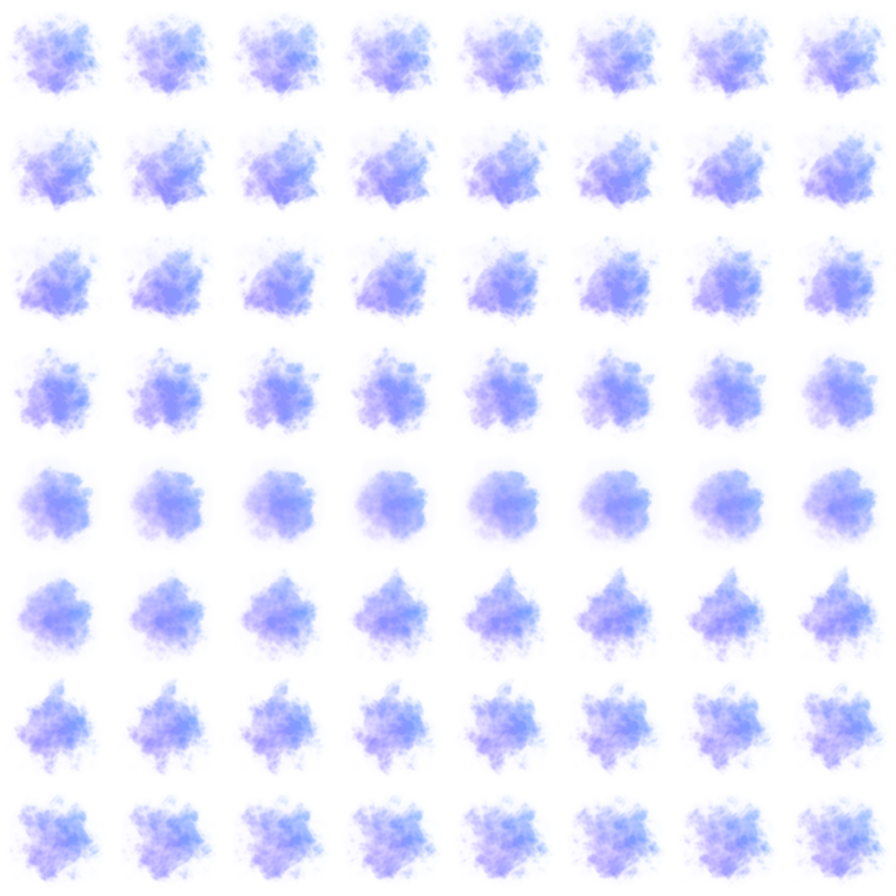
Give the GLSL for this pattern, as a three.js fragment shader.

```glsl
varying vec2 vUv;

const float TAU = 6.2831853;
const float GRID = 8.0;             // puffs across and down
const float INNER_RADIUS = 0.24;    // fully covered, in cell widths
const float OUTER_RADIUS = 0.42;    // fully faded, in cell widths
const float BILLOW_SCALE = 5.0;     // largest billows per cell
const float CHURN = 1.0;            // billow orbits over the whole sequence
const float SOFTNESS = 8.0;         // higher gives crisper billows
const float MOTTLE = 0.85;          // shading contrast inside a puff
const float RAGGED = 0.20;          // displacement of the outline
const float HALO = 0.08;            // strength of the faint outer haze
const vec3 PAPER = vec3(1.0);
const vec3 VIOLET = vec3(0.63, 0.53, 1.0);
const vec3 AZURE = vec3(0.47, 0.64, 1.0);

vec2 hash2(vec2 p) {
  return fract(sin(vec2(dot(p, vec2(127.1, 311.7)), dot(p, vec2(269.5, 183.3)))) * 43758.5);
}

// Bell-shaped weight of one phase of the looping sequence
float pulse(float life, float centre, float width) {
  float d = abs(fract(life - centre + 0.5) - 0.5) / width;
  return exp(-d * d);
}

float bell(vec2 offset, float radius) {
  return exp(-dot(offset, offset) / (radius * radius));
}

// Smooth cellular noise whose feature points orbit with life
float cellular(vec2 p, float life) {
  vec2 id = floor(p);
  vec2 f = p - id;
  float sum = 0.12;
  for (int y = -1; y <= 1; y++) {
    for (int x = -1; x <= 1; x++) {
      vec2 cell = vec2(float(x), float(y));
      vec2 orbit = sin(TAU * (hash2(id + cell) + CHURN * life));
      vec2 d = cell + 0.5 + 0.42 * orbit - f;
      sum += exp(-SOFTNESS * dot(d, d));
    }
  }
  return 3.0 * (0.10 + log(sum) / SOFTNESS);
}

// Layered billows, centred near zero
float billows(vec2 p, float life) {
  float total = 0.0;
  float weight = 0.55;
  vec2 q = p * BILLOW_SCALE + 17.0;
  for (int i = 0; i < 3; i++) {
    total += weight * cellular(q, life);
    q = mat2(1.7, 1.3, -1.3, 1.7) * q + 5.3;
    weight *= 0.58;
  }
  return total;
}

// Layered sines that curl the smoke
vec2 curl(vec2 p, float life) {
  float turn = TAU * life;
  p += 0.018 * sin(p.yx * 13.0 + vec2(2.0, -1.0) * turn + vec2(0.4, 2.1));
  p += 0.006 * sin(p.yx * 31.0 + vec2(-3.0, 2.0) * turn + vec2(1.7, 0.2));
  return p + 0.002 * sin(p.yx * 67.0 + vec2(3.0, 4.0) * turn);
}

void main() {
  // Frames run left to right, then downward, and wrap around
  vec2 id = mod(floor(vUv * GRID), GRID);
  vec2 cell = fract(vUv * GRID) - 0.5;
  float life = (id.x + GRID * (GRID - 1.0 - id.y)) / (GRID * GRID);

  // Phases of the changing shape
  float square = pulse(life, 0.14, 0.25);
  float bitten = pulse(life, 0.29, 0.10);
  float calm = pulse(life, 0.56, 0.10);
  float spired = pulse(life, 0.74, 0.08);

  vec2 p = mix(cell, curl(cell, life), 1.0 - 0.5 * calm);
  float billow = billows(p, life);

  // Outline: between a disc and a rounded square
  vec2 p2 = p * p;
  float r = mix(length(p), 1.08 * sqrt(sqrt(dot(p2, p2))), square);
  float bite = bitten * bell(p - vec2(-0.18, 0.07), 0.11);
  float spire = 0.12 - 0.22 * bell(vec2(p.x - 0.02, 0.0), 0.10);
  r += 0.09 * bite + spired * spire * smoothstep(0.0, 0.3, p.y);
  r -= RAGGED * (1.0 - 0.5 * calm) * billow;

  // Calm puffs get a crisp rim at the upper right
  float rim = calm * smoothstep(-0.1, 0.25, p.x + p.y);
  float cover = 1.0 - smoothstep(INNER_RADIUS + 0.02 * rim, OUTER_RADIUS - 0.08 * rim, r);
  float haze = HALO * (1.0 - smoothstep(0.27, 0.48, r));

  // Shading: dense core, low and to the right in early frames
  vec2 core = vec2(0.025, -0.02) + square * vec2(0.03, -0.08) + calm * vec2(0.04, 0.01);
  float shade = 1.08 - 2.1 * length(p - core);
  shade += MOTTLE * (1.0 - 0.4 * calm) * billow - 0.25 * bite;
  float density = max(cover * clamp(shade, 0.16, 1.0), haze);

  // Clear margin around every puff
  vec2 edge = abs(cell);
  density *= 1.0 - smoothstep(0.38, 0.48, max(edge.x, edge.y));

  // Violet at lower left, azure at upper right
  float tint = clamp(0.45 + 1.4 * p.x + 0.7 * p.y + 0.4 * billow, 0.0, 1.0);
  vec3 ink = mix(VIOLET, AZURE, tint);
  gl_FragColor = vec4(mix(PAPER, ink, density), 1.0);
}
```
